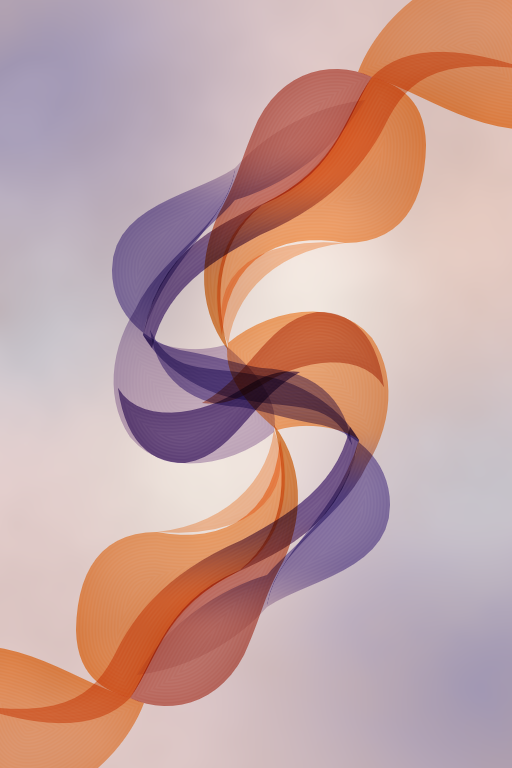
Give the GLSL for this background, as a WebGL 2 fragment shader.

```glsl
#version 300 es
precision highp float;
// Translucent orange and violet ribbons twisting in an S over a misty sky.
uniform vec2 u_resolution;
out vec4 fragColor;

#define SIZE vec2(512.0, 768.0)   // design space, y runs down
#define TURN vec2(502.0, 775.0)   // sum of a point and its half-turn twin
#define STEPS 14                  // segments per curve
#define LINE_GAP 3.2              // spacing of the fine contour lines
#define LINE_DEPTH 0.035
#define EDGE_WIDTH 26.0           // reach of the denser ribbon edge
#define ORANGE vec3(0.98, 0.64, 0.36)
#define RED vec3(0.84, 0.53, 0.48)
#define PALE vec3(0.99, 0.80, 0.66)
#define VIOLET vec3(0.52, 0.42, 0.66)
#define LILAC vec3(0.62, 0.56, 0.78)

// Path state: sample point, pen, first point, squared distance, side
vec2 q, pen, first;
float dist2, side, pixel;
vec3 color;

float hash(vec2 p) {
  vec3 h = fract(p.xyx * 0.1031);
  h += dot(h, h.yzx + 33.33);
  return fract((h.x + h.y) * h.z);
}

float noise(vec2 p) {
  vec2 i = floor(p), f = fract(p);
  f = f * f * (3.0 - 2.0 * f);
  return mix(mix(hash(i), hash(i + vec2(1, 0)), f.x),
             mix(hash(i + vec2(0, 1)), hash(i + 1.0), f.x), f.y);
}

float clouds(vec2 p) {
  float sum = 0.0, amp = 0.5;
  for (int i = 0; i < 4; i++) {
    sum += amp * noise(p);
    p = mat2(1.6, 1.2, -1.2, 1.6) * p + 7.3;
    amp *= 0.5;
  }
  return sum;
}

void moveTo(float x, float y) {
  pen = first = vec2(x, y);
  dist2 = 1e9;
  side = 1.0;
}

// Straight edge: keeps the nearest distance and the even-odd side
void lineTo(vec2 b) {
  vec2 e = b - pen, w = q - pen;
  vec2 d = w - e * clamp(dot(w, e) / max(dot(e, e), 1e-6), 0.0, 1.0);
  dist2 = min(dist2, dot(d, d));
  if ((pen.y > q.y) != (b.y > q.y) && w.x < e.x * w.y / e.y) side = -side;
  pen = b;
}

// Cubic Bezier edge
void curveTo(float bx, float by, float cx, float cy, float dx, float dy) {
  vec2 a = pen, b = vec2(bx, by), c = vec2(cx, cy), d = vec2(dx, dy);
  for (int i = 1; i <= STEPS; i++) {
    float t = float(i) / float(STEPS), s = 1.0 - t;
    lineTo(s * s * s * a + 3.0 * s * t * (s * b + t * c) + t * t * t * d);
  }
}

// Stains the color through the closed path, from tint a to b between two heights
void fill(vec3 a, vec3 b, float top, float bottom) {
  lineTo(first);
  float d = sqrt(dist2);
  float mask = clamp(0.5 + (side < 0.0 ? d : -d) / pixel, 0.0, 1.0);
  float density = 0.86 + 0.18 * exp(-d / EDGE_WIDTH);
  density += LINE_DEPTH * cos(6.2832 * d / LINE_GAP);
  vec3 tint = mix(a, b, smoothstep(top, bottom, q.y));
  color *= mix(vec3(1), tint, mask * density);
}

// One half of the figure; the other is its half turn
void ribbons(vec3 loopTint, vec3 bandTint) {
  // sheet leaving through the corner
  moveTo(358.0, 72.0);
  curveTo(370.0, 40.0, 395.0, 12.0, 418.0, -4.0);
  curveTo(470.0, -40.0, 560.0, -40.0, 560.0, 128.0);
  curveTo(480.0, 140.0, 430.0, 95.0, 372.0, 77.0);
  fill(mix(PALE, ORANGE, 0.55), ORANGE, 20.0, 110.0);
  // red lobe narrowing to an orange strip
  moveTo(372.0, 77.0);
  curveTo(335.0, 60.0, 285.0, 68.0, 258.0, 120.0);
  curveTo(238.0, 165.0, 240.0, 175.0, 218.0, 215.0);
  curveTo(198.0, 260.0, 198.0, 310.0, 228.0, 350.0);
  curveTo(212.0, 290.0, 220.0, 240.0, 262.0, 205.0);
  curveTo(335.0, 175.0, 345.0, 120.0, 372.0, 77.0);
  fill(RED, ORANGE * 0.92, 190.0, 290.0);
  // orange lobe and the pale sheet below it
  moveTo(372.0, 77.0);
  curveTo(400.0, 85.0, 425.0, 100.0, 426.0, 145.0);
  curveTo(425.0, 205.0, 400.0, 243.0, 345.0, 243.0);
  curveTo(290.0, 232.0, 228.0, 250.0, 222.0, 335.0);
  curveTo(208.0, 275.0, 225.0, 225.0, 270.0, 200.0);
  curveTo(340.0, 165.0, 345.0, 115.0, 372.0, 77.0);
  fill(ORANGE, mix(ORANGE, PALE, 0.4), 120.0, 260.0);
  moveTo(345.0, 243.0);
  curveTo(280.0, 250.0, 235.0, 290.0, 228.0, 345.0);
  curveTo(205.0, 290.0, 240.0, 235.0, 345.0, 243.0);
  fill(PALE, PALE, 240.0, 340.0);
  // long band turning from orange to violet
  moveTo(530.0, 70.0);
  curveTo(450.0, 42.0, 400.0, 48.0, 372.0, 77.0);
  curveTo(345.0, 115.0, 340.0, 160.0, 275.0, 198.0);
  curveTo(225.0, 222.0, 160.0, 245.0, 143.0, 335.0);
  lineTo(vec2(152.0, 348.0));
  curveTo(165.0, 290.0, 210.0, 262.0, 260.0, 235.0);
  curveTo(330.0, 205.0, 365.0, 165.0, 385.0, 125.0);
  curveTo(405.0, 85.0, 430.0, 55.0, 530.0, 70.0);
  fill(vec3(0.94, 0.68, 0.52), VIOLET, 170.0, 260.0);
  // lilac shoulder running on through the crossing
  moveTo(365.0, 100.0);
  curveTo(300.0, 108.0, 255.0, 145.0, 235.0, 168.0);
  curveTo(195.0, 195.0, 112.0, 205.0, 112.0, 270.0);
  curveTo(112.0, 310.0, 140.0, 340.0, 180.0, 350.0);
  curveTo(225.0, 358.0, 240.0, 365.0, 262.0, 368.0);
  curveTo(310.0, 370.0, 345.0, 395.0, 352.0, 445.0);
  curveTo(330.0, 400.0, 300.0, 410.0, 245.0, 400.0);
  curveTo(200.0, 395.0, 160.0, 365.0, 143.0, 335.0);
  curveTo(155.0, 265.0, 215.0, 225.0, 235.0, 200.0);
  curveTo(270.0, 190.0, 330.0, 160.0, 365.0, 100.0);
  fill(vec3(0.95, 0.88, 0.88), LILAC, 140.0, 215.0);
  // round loop and its dense outer band
  moveTo(235.0, 170.0);
  curveTo(225.0, 230.0, 160.0, 255.0, 135.0, 310.0);
  curveTo(110.0, 350.0, 105.0, 400.0, 130.0, 437.0);
  curveTo(165.0, 480.0, 235.0, 465.0, 274.0, 432.0);
  curveTo(280.0, 400.0, 255.0, 370.0, 225.0, 345.0);
  curveTo(190.0, 355.0, 155.0, 345.0, 143.0, 335.0);
  curveTo(165.0, 260.0, 225.0, 225.0, 235.0, 170.0);
  fill(LILAC, loopTint, 270.0, 350.0);
  moveTo(118.0, 388.0);
  curveTo(125.0, 440.0, 150.0, 464.0, 185.0, 463.0);
  curveTo(235.0, 455.0, 250.0, 400.0, 300.0, 372.0);
  curveTo(270.0, 368.0, 250.0, 385.0, 235.0, 393.0);
  curveTo(200.0, 415.0, 140.0, 425.0, 118.0, 388.0);
  fill(bandTint, bandTint, 380.0, 460.0);
}

float glow(vec2 p, float x, float y, float radius) {
  vec2 d = (p - vec2(x, y)) / radius;
  return exp(-dot(d, d));
}

// Misty sky: mauve corners, grey sides, cream hollows
vec3 sky(vec2 p) {
  float mist = clouds(p / 150.0 + 3.0) - 0.47;
  vec2 w = p + 90.0 * mist;
  vec3 c = mix(vec3(0.86, 0.77, 0.76), vec3(0.90, 0.79, 0.75), glow(w, 450.0, 230.0, 150.0));
  float mauve = glow(w, 20.0, 90.0, 200.0) + glow(w, 500.0, 670.0, 190.0);
  c = mix(c, vec3(0.62, 0.58, 0.69), clamp(mauve * (0.95 + mist), 0.0, 1.0));
  c = mix(c, vec3(0.80, 0.79, 0.82), 0.9 * (glow(w, 30.0, 330.0, 115.0) + glow(w, 480.0, 480.0, 115.0)));
  float cream = glow(p, 305.0, 300.0, 105.0) + glow(p, 205.0, 480.0, 105.0);
  c = mix(c, vec3(0.93, 0.89, 0.86), min(cream, 1.0));
  return c + 0.13 * mist;
}

void main() {
  pixel = SIZE.y / u_resolution.y;
  vec2 p = (gl_FragCoord.xy - 0.5 * u_resolution) * pixel;
  p = 0.5 * SIZE + vec2(p.x, -p.y);
  color = sky(p);
  q = p;
  ribbons(vec3(0.80, 0.73, 0.84), VIOLET);
  q = TURN - p;
  ribbons(mix(ORANGE, PALE, 0.35), vec3(0.85, 0.60, 0.52));
  fragColor = vec4(clamp(color, 0.0, 1.0), 1.0);
}
```
